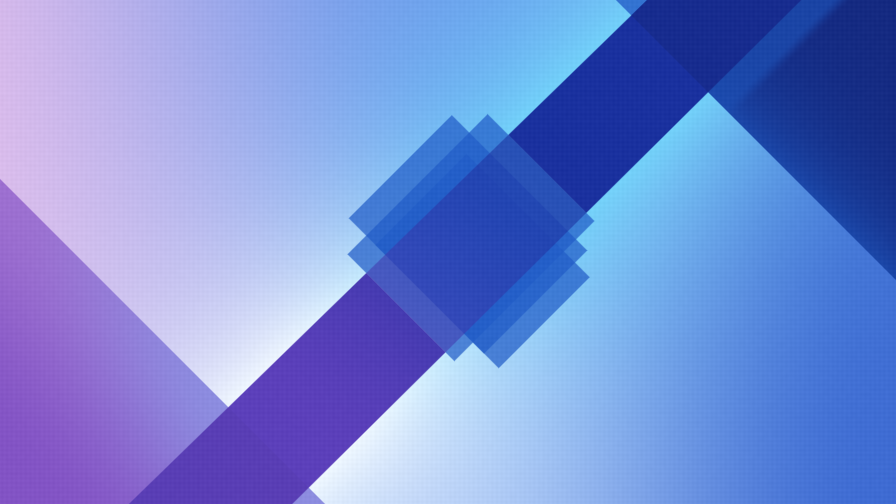
Give the GLSL for this background, as a WebGL 2 fragment shader.

```glsl
#version 300 es
precision highp float;
// Diagonal ribbon over a pastel-to-blue gradient, with translucent cards at its
// centre and shaded corner wedges. Shapes are half-planes and boxes in diagonal
// coordinates: "along" = x + y, "across" = y - x, in units of canvas height.
uniform vec2 u_resolution;
out vec4 fragColor;

const vec3 PINK = vec3(0.89, 0.74, 0.92);
const vec3 SKY = vec3(0.40, 0.57, 0.91);
const vec3 HAZE = vec3(0.62, 0.74, 0.95);
const vec3 DEEP = vec3(0.24, 0.41, 0.82);
const vec3 GLOW_WHITE = vec3(0.95, 0.98, 1.0);
const vec3 GLOW_CYAN = vec3(0.45, 0.83, 0.98);
const vec3 ORCHID = vec3(0.60, 0.42, 0.81);
const vec3 PERIWINKLE = vec3(0.53, 0.53, 0.87);
const vec3 VIOLET = vec3(0.49, 0.30, 0.76);
const vec3 NAVY = vec3(0.08, 0.16, 0.50);
const vec3 COBALT = vec3(0.11, 0.30, 0.69);
const vec3 RIBBON_LOW = vec3(0.36, 0.25, 0.73);
const vec3 RIBBON_HIGH = vec3(0.10, 0.19, 0.62);
const vec3 CARD = vec3(0.13, 0.36, 0.78);

const float LEFT_WEDGE = 0.645;   // along-value of the lower left wedge edge
const float RIGHT_WEDGE = 2.222;  // along-value of the upper right wedge edge
const float STRIP_EDGE = -0.670;  // across-value closing the lighter strip
const float GLOW_FALLOFF = 3.2;
const float CARD_ALPHA = 0.72;
const float GRID_CELLS = 108.0;
const float GRID_STRENGTH = 0.006;
const float GRAIN_STRENGTH = 0.008;

// Each card: lowest along, lowest across, highest along, highest across
const vec4 CARDS[3] = vec4[3](
  vec4(1.259, -0.720, 1.620, -0.231),
  vec4(1.259, -0.662, 1.668, -0.125),
  vec4(1.185, -0.618, 1.741, -0.194));

// Antialiased step: 1 where the signed distance is positive
float inside(float dist) {
  float soft = 1.2 / u_resolution.y;
  return smoothstep(-soft, soft, dist);
}

float boxDistance(vec2 q, vec4 box) {
  vec2 gap = min(q - box.xy, box.zw - q);
  return min(gap.x, gap.y);
}

vec2 gradientAt(vec2 cell) {
  float angle = 6.2832 * fract(sin(dot(cell, vec2(127.1, 311.7))) * 4375.85);
  return vec2(cos(angle), sin(angle));
}

float gradientNoise(vec2 p) {
  vec2 i = floor(p), f = fract(p);
  vec2 w = f * f * (3.0 - 2.0 * f);
  vec2 e = vec2(1.0, 0.0);
  float low = mix(dot(gradientAt(i), f), dot(gradientAt(i + e), f - e), w.x);
  float high = mix(dot(gradientAt(i + e.yx), f - e.yx),
                   dot(gradientAt(i + 1.0), f - 1.0), w.x);
  return mix(low, high, w.y);
}

// Two gradients, one on each side of the ribbon, lit along its edges
vec3 backdrop(vec2 p, float along, float above, float below) {
  vec3 upper = mix(PINK, SKY, smoothstep(-0.15, 1.2, p.x + 0.15 * p.y));
  vec3 lower = mix(HAZE, DEEP, smoothstep(0.9, 1.75, p.x));
  vec3 color = above > 0.0 ? upper : lower;
  vec3 glow = mix(GLOW_WHITE, GLOW_CYAN, smoothstep(0.8, 1.75, along));
  float dist = max(max(above, below), 0.0);
  return mix(color, glow, 0.95 * exp(-GLOW_FALLOFF * dist));
}

vec3 leftWedge(vec2 p, float depth) {
  vec3 rim = mix(ORCHID, PERIWINKLE, smoothstep(0.0, 0.45, p.x));
  return mix(rim, VIOLET, smoothstep(0.0, 0.55, depth));
}

vec3 rightWedge(float depth, float across, float above) {
  vec3 color = mix(NAVY, COBALT, 0.85 * exp(-7.0 * depth));
  float strip = smoothstep(-0.02, 0.02, across - STRIP_EDGE);
  color = mix(color, COBALT, 0.75 * strip);
  return mix(color, vec3(0.20, 0.45, 0.82), inside(above));
}

void main() {
  vec2 p = gl_FragCoord.xy / u_resolution.y;
  float along = p.x + p.y, across = p.y - p.x;
  float above = across + 0.252 + 0.014 * along;
  float below = -0.577 - 0.005 * along - across;

  vec3 color = backdrop(p, along, above, below);

  // Corner wedges
  float leftDepth = LEFT_WEDGE - along, rightDepth = along - RIGHT_WEDGE;
  float leftMask = inside(leftDepth), rightMask = inside(rightDepth);
  color = mix(color, leftWedge(p, leftDepth), 0.95 * leftMask);
  color = mix(color, rightWedge(max(rightDepth, 0.0), across, above), rightMask);

  // Stacked translucent cards
  float covered = 0.0;
  for (int i = 0; i < 3; i++) {
    float mask = inside(boxDistance(vec2(along, across), CARDS[i]));
    color = mix(color, CARD, CARD_ALPHA * mask);
    covered = max(covered, mask);
  }

  // Ribbon, tinted where it meets the cards and shaded in the corners
  vec3 ribbon = mix(RIBBON_LOW, RIBBON_HIGH, smoothstep(0.75, 1.85, along));
  ribbon *= 1.0 - 0.10 * rightMask - 0.03 * leftMask;
  float ribbonMask = inside(-above) * inside(-below);
  color = mix(color, ribbon, ribbonMask * (1.0 - 0.42 * covered));

  // Fine woven grid and grain
  vec2 weave = cos(6.2832 * GRID_CELLS * p);
  color += GRID_STRENGTH * (weave.x + weave.y);
  color += GRAIN_STRENGTH * gradientNoise(p * 90.0);
  fragColor = vec4(clamp(color, 0.0, 1.0), 1.0);
}
```
